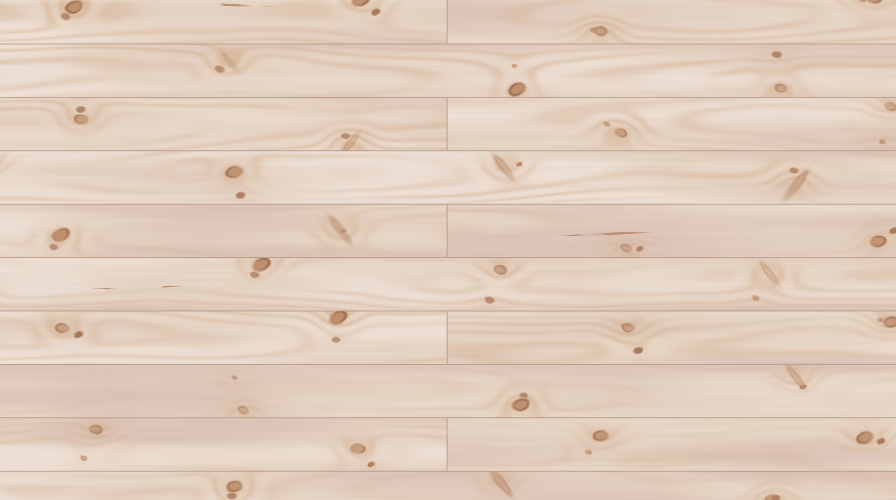
Give the GLSL for this texture, as a WebGL 1 fragment shader.

```glsl
precision highp float;
// Pale pine planks: ten rows, alternate rows jointed mid-way, with grain, knots and cracks.
uniform vec2 u_resolution;

const float ROW_PITCH = 0.1068;    // plank height, in canvas heights
const float FIRST_SEAM = 0.088;    // distance of the first seam from the top
const float SEAM_WIDTH = 0.0021;
const float SEAM_STRENGTH = 0.7;
const float JOINT_X = 0.499;       // butt joint, in canvas widths
const float KNOT_SPACING = 0.298;  // in canvas widths
const float KNOT_START = 0.085;
const float ODD_ROW_SHIFT = -0.11;
const float KNOT_JITTER = 0.045;
const float KNOT_RADIUS = 0.0118;
const float RING_COUNT = 1.5;
const float GRAIN_STRENGTH = 0.62;
const float FIBRE_STRENGTH = 0.02;
const vec2 HALO_SIZE = vec2(0.046, 0.028);

const vec3 PALE = vec3(0.925, 0.870, 0.828);
const vec3 CREAM = vec3(0.898, 0.828, 0.765);
const vec3 PINK = vec3(0.862, 0.772, 0.724);
const vec3 LATEWOOD = vec3(0.845, 0.720, 0.610);
const vec3 HALO = vec3(0.835, 0.695, 0.570);
const vec3 KNOT_CORE = vec3(0.740, 0.555, 0.420);
const vec3 KNOT_RIM = vec3(0.540, 0.350, 0.240);
const vec3 CRACK = vec3(0.690, 0.510, 0.370);
const vec3 SEAM = vec3(0.680, 0.570, 0.500);

float hash(vec2 p) {
  vec3 q = fract(p.xyx * vec3(0.1031, 0.1030, 0.0973));
  q += dot(q, q.yzx + 33.33);
  return fract((q.x + q.y) * q.z);
}

float noise(vec2 p) {
  vec2 i = floor(p), f = fract(p);
  f = f * f * (3.0 - 2.0 * f);
  return mix(mix(hash(i), hash(i + vec2(1, 0)), f.x),
             mix(hash(i + vec2(0, 1)), hash(i + vec2(1, 1)), f.x), f.y);
}

vec2 rotate(vec2 p, float angle) {
  float c = cos(angle), s = sin(angle);
  return vec2(c * p.x + s * p.y, c * p.y - s * p.x);
}

// Arched growth rings: a parabola across the plank bent by layered sines along it.
float ringHeight(float x, float v, float seed) {
  float c = v - mix(0.25, 0.75, hash(vec2(seed, 3.0)));
  return 4.5 * c * c + 0.8 * sin(x * 2.3 + seed * 5.1 + v)
       + 0.3 * sin(x * 5.9 - v * 2.0 + seed * 2.7)
       + 0.08 * sin(x * 17.0 + v * 5.0 + seed);
}

float lineMask(float dist, float width, float pixel) {
  float drawn = max(width, pixel);
  return (1.0 - smoothstep(0.5 * drawn - 0.5 * pixel, 0.5 * drawn + 0.5 * pixel, dist))
       * width / drawn;
}

void main() {
  float pixel = 1.0 / u_resolution.y;
  float aspect = u_resolution.x * pixel;
  vec2 p = gl_FragCoord.xy * pixel;
  float across = p.x / aspect;

  // Plank layout, rows counted from the top
  float rowPos = (1.0 - p.y - FIRST_SEAM) / ROW_PITCH + 1.0;
  float row = floor(rowPos), v = fract(rowPos);
  float odd = mod(row, 2.0);
  float board = row + 20.0 * step(JOINT_X, across) * (1.0 - odd);

  // Knot groups: a main knot, a smaller companion and a warm halo
  float halo = 0.0, core = 0.0, rim = 0.0, bend = 0.0;
  for (int k = 0; k < 5; k++) {
    for (int j = 0; j < 2; j++) {
      vec2 id = vec2(row * 7.0 + 2.0, float(k) * 5.0 + float(j) * 31.0 + 1.0);
      float h1 = hash(id), h2 = hash(id + 57.0), h3 = hash(id + 113.0);
      float small = float(j);
      float shift = (hash(vec2(row, float(k) + 70.0)) - 0.5) * KNOT_JITTER;
      float x = KNOT_START + odd * ODD_ROW_SHIFT + float(k) * KNOT_SPACING + shift;
      vec2 center = vec2(x * aspect + small * (h2 - 0.5) * 0.07, mix(0.12, 0.88, h1));
      vec2 d = vec2(p.x - center.x, (center.y - v) * ROW_PITCH);
      float radius = KNOT_RADIUS * mix(mix(0.75, 1.3, h2), mix(0.35, 0.65, h3), small);
      float spike = step(0.76, h3) * (1.0 - small);
      vec2 e = rotate(d, mix((h2 - 0.5) * 0.9, 0.9 * sign(h1 - 0.5), spike));
      e /= radius * mix(vec2(1.25, 0.85), vec2(2.5, 0.6), spike);
      float r = length(e) + 0.06 * sin(e.x * 3.0 + h1 * 20.0) * cos(e.y * 2.5 + h2 * 9.0);
      float soft = pixel / radius + 0.12 + 0.35 * spike;
      float inside = 1.0 - smoothstep(1.0 - soft, 1.0 + soft, r);
      float paleness = mix(0.5, 1.0, h2) * (1.0 - 0.4 * spike);
      core = max(core, inside * paleness);
      float rimOffset = (r - 0.88) / 0.22;
      float edge = exp(-rimOffset * rimOffset) * (0.55 + 0.45 * sin(h1 * 9.0 + e.x * 2.0));
      rim = max(rim, inside * paleness * max(edge, small * 0.7 * h3));
      vec2 g = d / HALO_SIZE;
      float glow = exp(-dot(g, g));
      halo = max(halo, glow * mix(0.62, 0.25, small));
      bend += glow * mix(1.1, 0.35, small);
    }
  }

  // Plank tone: pale, cream and pink zones drifting along each plank
  float tone = hash(vec2(board, 19.0));
  float cloud = noise(vec2(p.x * 2.5 + board * 9.0, p.y * 14.0));
  float band = noise(vec2(p.x * 1.1 + board * 4.0, v * 3.0 + board * 7.0));
  float shade = 0.45 + 0.55 * (tone - 0.5) + 0.65 * (cloud - 0.5) + 0.75 * (band - 0.5);
  shade -= 0.25 * (1.0 - smoothstep(0.0, 0.14, across));
  vec3 color = mix(PALE, CREAM, smoothstep(0.05, 0.5, shade));
  color = mix(color, PINK, smoothstep(0.42, 0.95, shade));

  // Grain
  float wave = 0.5 + 0.5 * sin(6.2832 * RING_COUNT * (ringHeight(p.x, v, board) + bend));
  float patches = smoothstep(0.2, 0.8, noise(vec2(p.x * 2.0 + board * 5.0, v * 2.5)));
  float grain = pow(wave, 2.2) * mix(0.15, 1.0, patches) * mix(1.0, 0.5, tone);
  color = mix(color, LATEWOOD, grain * GRAIN_STRENGTH);
  float fibre = noise(vec2(p.x * 7.0 + board * 3.0, p.y * 150.0));
  color += (fibre - 0.5) * FIBRE_STRENGTH;

  // Knots
  color = mix(color, HALO, halo * (0.5 + 0.5 * wave));
  color = mix(color, KNOT_CORE, core);
  color = mix(color, KNOT_RIM, rim * 0.75);

  // Short resin cracks along some planks
  float crackX = (0.15 + 0.7 * hash(vec2(board, 41.0))) * aspect;
  float crackV = mix(0.25, 0.7, hash(vec2(board, 43.0))) + 0.03 * sin(p.x * 14.0 + board);
  float crackSpan = 1.0 - smoothstep(0.02, 0.11, abs(p.x - crackX));
  float crack = lineMask(abs(v - crackV) * ROW_PITCH, 0.0045 * crackSpan, pixel);
  crack *= step(0.55, hash(vec2(board, 47.0))) * smoothstep(0.25, 0.6, noise(p * vec2(35.0, 9.0)));
  color = mix(color, CRACK, crack * 0.8);

  // Seams between rows and butt joints
  float seam = lineMask(min(v, 1.0 - v) * ROW_PITCH, SEAM_WIDTH, pixel);
  float joint = lineMask(abs(across - JOINT_X) * aspect, SEAM_WIDTH, pixel) * (1.0 - odd);
  color = mix(color, SEAM, max(seam, joint) * SEAM_STRENGTH);

  gl_FragColor = vec4(clamp(color, 0.0, 1.0), 1.0);
}
```
